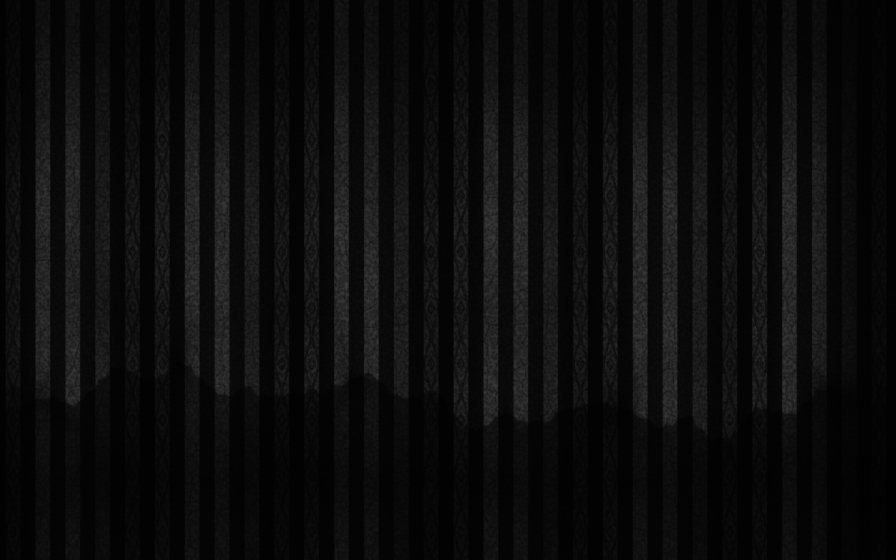
A Shadertoy shader for this pattern:

```glsl
// Dark wallpaper: thirty worn stripes in six groups, damask ornament and a tide stain.

const float TAU = 6.2831853;
const float GROUPS = 6.0;
const float STRIPES_PER_GROUP = 5.0;
const float ORNAMENT_ROWS = 10.0;
const float STRIPE_CENTER = 0.435;
const float STRIPE_HALF_WIDTH = 0.245;

vec2 hash2(vec2 cell) {
    vec2 h = vec2(dot(cell, vec2(127.1, 311.7)), dot(cell, vec2(269.5, 183.3)));
    return fract(sin(h) * 43758.55);
}

// Wrapping cellular noise: distances to the nearest and second nearest point.
vec2 cellular(vec2 uv, vec2 cells) {
    vec2 p = uv * cells;
    vec2 base = floor(p);
    vec2 nearest = vec2(8.0);
    for (int j = -1; j <= 1; j++) {
        for (int i = -1; i <= 1; i++) {
            vec2 cell = base + vec2(i, j);
            float d = length(cell + hash2(mod(cell, cells)) - p);
            nearest = d < nearest.x ? vec2(d, nearest.x)
                                    : vec2(nearest.x, min(nearest.y, d));
        }
    }
    return nearest;
}

float wave(float x, float count, float phase) {
    return cos(TAU * count * (x - phase));
}

// Mirrored damask motif, p in -1..1 on both axes.
float damask(vec2 p) {
    vec2 q = abs(p);
    float ogee = 1.0 - smoothstep(0.08, 0.26, abs(q.x - 0.52 - 0.4 * cos(0.5 * TAU * q.y)));
    float diamond = 1.0 - smoothstep(0.08, 0.2, abs(q.x + 2.4 * q.y - 0.5));
    float leaves = smoothstep(0.2, 0.9, sin(18.0 * q.y + 5.0 * q.x));
    return clamp(max(ogee, diamond) + 0.45 * leaves, 0.0, 1.0);
}

// Tone of each stripe inside its group: brightest at the second and third.
float stripeTone(float index) {
    float d = index - 1.4;
    return 0.5 + 0.5 * exp(-0.6 * d * d);
}

// Ragged height of the tide line with rounded drips.
float tideHeight(float x) {
    float drips = abs(sin(TAU * 7.0 * x + 0.6));
    return 0.3 + 0.035 * wave(x, 1.0, 0.22) + 0.022 * wave(x, 4.0, 0.17)
         + 0.01 * wave(x, 11.0, 0.03) - 0.022 * drips;
}

// Light over the wall, equal on opposite edges.
float wallLight(vec2 uv) {
    float seamDistance = abs(fract(uv.x - 0.47) - 0.5);
    float across = mix(0.35, 1.0, smoothstep(0.0, 0.1, seamDistance));
    float down = smoothstep(0.0, 0.3, uv.y) * (1.0 - smoothstep(0.58, 1.0, uv.y));
    return across * mix(0.36, 1.0, down);
}

void mainImage(out vec4 fragColor, in vec2 fragCoord) {
    vec2 uv = fragCoord / iResolution.xy;
    float stripeCount = GROUPS * STRIPES_PER_GROUP;
    float s = uv.x * stripeCount;
    float index = mod(floor(s), STRIPES_PER_GROUP);
    float offset = fract(s) - STRIPE_CENTER;

    // Stripe mask with smoothed edges
    float soft = max(0.03, 0.6 * stripeCount / iResolution.x);
    float stripe = smoothstep(-soft, soft, STRIPE_HALF_WIDTH - abs(offset));

    // Wear
    float grain = cellular(uv, vec2(256.0, 160.0)).x;
    vec2 crack = cellular(uv, vec2(72.0, 36.0));
    float veins = 1.0 - smoothstep(0.02, 0.16, crack.y - crack.x);
    float blotch = cellular(uv, vec2(11.0, 7.0)).x;

    // Ornament, strong on the outer stripes of each group
    vec2 motif = vec2(offset / STRIPE_HALF_WIDTH, 2.0 * fract(uv.y * ORNAMENT_ROWS) - 1.0);
    float ornate = step(index, 0.5) + step(3.5, index);
    float pattern = damask(motif) * mix(0.07, 0.42, ornate);

    // Tide stain, fading toward the lower edge
    float depth = tideHeight(uv.x) + 0.014 * (crack.x - 0.5) - uv.y;
    float below = smoothstep(-0.004, 0.004, depth);
    float rim = exp(-abs(depth) * 90.0);
    float stain = 1.0 - 0.58 * below * smoothstep(0.0, 0.15, uv.y);
    float splash = exp(-abs(depth) * 18.0) * smoothstep(0.5, 0.75, blotch);

    float light = wallLight(uv) * stain * (1.0 - 0.45 * splash);
    float wear = (0.72 + 0.55 * grain) * (1.0 - 0.22 * veins) * (1.1 - 0.3 * blotch);
    float paper = 0.19 * stripeTone(index) * (1.0 - pattern) * wear;

    // Gaps are darkest between neighbouring groups
    float gap = (0.024 + 0.012 * wave(uv.x, GROUPS, 0.075)) * (0.7 + 0.6 * grain);
    float gray = mix(gap, paper, stripe) * light;
    gray += 0.008 * rim * stripe * below;
    fragColor = vec4(vec3(gray + 0.004), 1.0);
}
```
